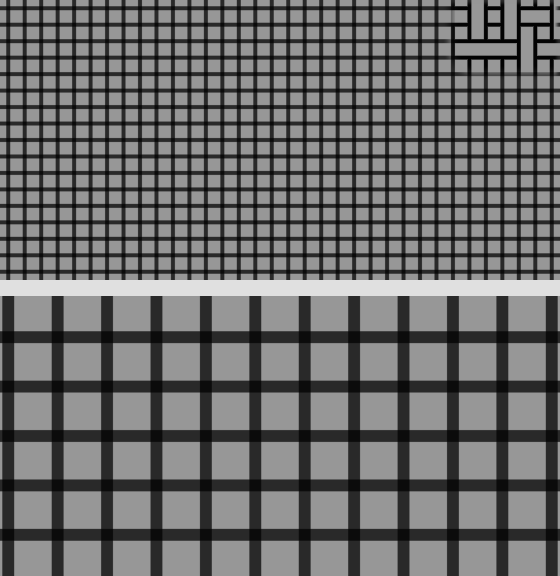
Top: the whole. Bottom: its middle third, enlarged.
Give the GLSL for this pattern, as a Shadertoy shader.

```glsl
// Grey lattice of 34 by 17 cells with translucent dark lines that multiply
// where they cross. Near the upper right corner it melts into a woven patch
// of black-edged strips; a soft mask fades out at the borders so it tiles.

const vec2 CELLS = vec2(34.0, 17.0);

// 1 where the upright strip passes over the level one, else 0
float uprightOver(vec2 id) {
    if (abs(id.y - 16.0) < 0.5) return abs(mod(id.x * id.x, 5.0) - 1.0) < 0.5 ? 1.0 : 0.0;
    if (abs(id.y - 14.0) < 0.5) return abs(mod(id.x, 5.0) - 2.0) < 0.5 ? 1.0 : 0.0;
    return 1.0;
}

// coverage of the upright (x) and level (y) lines on the cell borders
vec2 lineCoverage(vec2 local, float soft) {
    return smoothstep(-soft, soft, abs(local) - 0.38);
}

// black strip edges: a border is inked if the strip on either side needs it
float weaveInk(vec2 id, vec2 local, vec2 lines) {
    vec2 side = vec2(local.x < 0.0 ? -1.0 : 1.0, local.y < 0.0 ? -1.0 : 1.0);
    float here = uprightOver(id);
    float upright = max(here, uprightOver(id + vec2(side.x, 0.0)));
    float level = max(1.0 - here, 1.0 - uprightOver(id + vec2(0.0, side.y)));
    return max(lines.x * upright, lines.y * level);
}

// rounded corner region, closed off softly at the right and top borders
float patchMask(vec2 p) {
    float corner = length(max(vec2(1.70, 0.83) - p, 0.0));
    vec2 border = smoothstep(vec2(0.0), vec2(0.022), vec2(2.0, 1.0) - p);
    return (1.0 - smoothstep(0.06, 0.12, corner)) * border.x * border.y;
}

void mainImage(out vec4 fragColor, in vec2 fragCoord) {
    vec2 uv = fragCoord / iResolution.xy;
    vec2 grid = uv * CELLS;
    vec2 id = floor(grid + 0.5);
    vec2 local = grid - id;
    float soft = 0.75 * CELLS.y / iResolution.y;
    vec2 lines = lineCoverage(local, soft);

    // translucent lattice
    vec2 shade = mix(vec2(1.0), vec2(0.27), lines);
    float lattice = 0.592 * shade.x * shade.y;

    // woven patch
    float weave = mix(0.595, 0.01, weaveInk(id, local, lines));

    float grey = mix(lattice, weave, patchMask(uv * vec2(2.0, 1.0)));
    fragColor = vec4(vec3(grey), 1.0);
}
```
